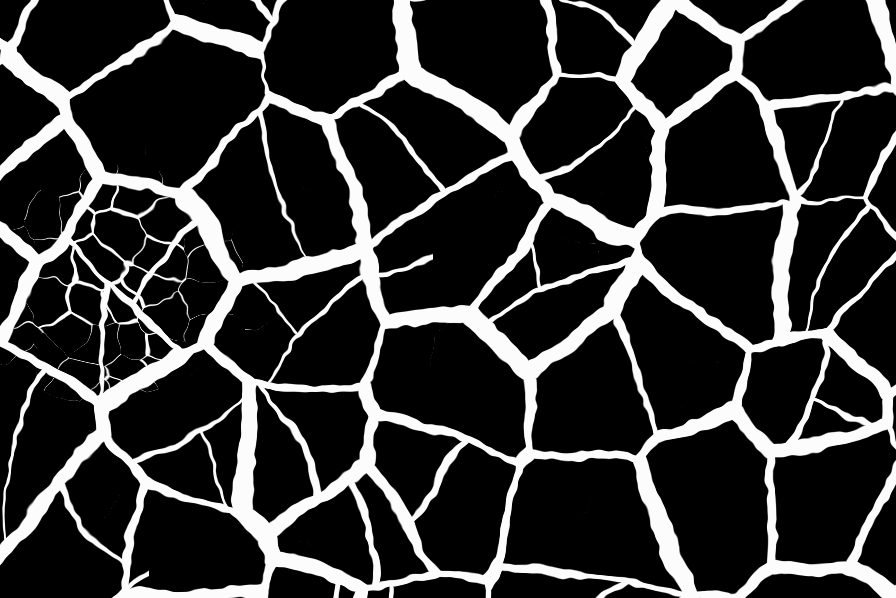
A Shadertoy shader for this texture:

```glsl
const vec3 MUD = vec3(0.0);
const vec3 CRACK = vec3(0.99);
const float PLATE_SCALE = 4.7;   // plates per canvas height
const float SHARD_SCALE = 15.0;  // small shards per canvas height

struct Plate {
    float gap;    // signed distance to the surrounding crack
    vec2 offset;  // from the plate's seed to the point
    vec2 id;
};

float hash(vec2 p) {
    return fract(sin(dot(p, vec2(127.1, 311.7))) * 43758.5453);
}

vec2 hash2(vec2 p) {
    return vec2(hash(p), hash(p + 37.7));
}

float noise(vec2 p) {
    vec2 i = floor(p), f = fract(p);
    f = f * f * (3.0 - 2.0 * f);
    return mix(mix(hash(i), hash(i + vec2(1, 0)), f.x),
               mix(hash(i + vec2(0, 1)), hash(i + vec2(1, 1)), f.x), f.y);
}

vec2 wobble(vec2 p, float frequency, float amount) {
    p *= frequency;
    return amount * (vec2(noise(p + 5.3), noise(p + 71.9)) - 0.5);
}

vec2 seedPoint(vec2 cell, float jitter) {
    return cell + 0.5 + jitter * (hash2(cell) - 0.5);
}

// Voronoi plate whose every edge has its own half width
Plate findPlate(vec2 p, float jitter, float thin, float thick) {
    vec2 base = floor(p), id = base, nearest = vec2(0.0);
    float best = 1e3;
    for (int y = -1; y <= 1; y++)
    for (int x = -1; x <= 1; x++) {
        vec2 cell = base + vec2(x, y);
        vec2 r = seedPoint(cell, jitter) - p;
        if (dot(r, r) < best) {
            best = dot(r, r);
            nearest = r;
            id = cell;
        }
    }
    float gap = 1e3;
    for (int y = -2; y <= 2; y++)
    for (int x = -2; x <= 2; x++) {
        if (x == 0 && y == 0) continue;
        vec2 cell = id + vec2(x, y);
        vec2 r = seedPoint(cell, jitter) - p;
        float edge = dot(0.5 * (nearest + r), normalize(r - nearest));
        float pick = fract(hash(id + 9.1) + hash(cell + 9.1));
        gap = min(gap, edge - mix(thin, thick, pick));
    }
    return Plate(gap, -nearest, id);
}

// Thin crack across a plate, sometimes with a side branch
float splitGap(Plate plate, float chance) {
    if (hash(plate.id + 3.7) > chance) return 1e3;
    float angle = 6.2832 * hash(plate.id + 17.3);
    vec2 normal = vec2(cos(angle), sin(angle));
    float side = dot(plate.offset, normal);
    float along = dot(plate.offset, vec2(-normal.y, normal.x));
    side += 0.25 * along * along;
    float halfWidth = mix(0.012, 0.034, hash(plate.id + 23.9)) - 0.012 * along;
    float gap = abs(side) - halfWidth;
    if (hash(plate.id + 41.3) < 0.4) {
        float branch = abs(along + 0.2 * side) - 0.7 * halfWidth;
        gap = min(gap, max(branch, -side));
    }
    return gap;
}

void mainImage(out vec4 fragColor, in vec2 fragCoord) {
    vec2 p = fragCoord / iResolution.y;
    float soft = 0.75 / iResolution.y;

    // Bent paths with ragged edges
    vec2 q = p + wobble(p, 4.0, 0.05) + wobble(p, 17.0, 0.014)
               + wobble(p, 65.0, 0.006);

    // Wide cracks between plates
    Plate plate = findPlate(q * PLATE_SCALE + 11.0, 0.85, 0.02, 0.075);
    float swell = 0.03 * (noise(p * 9.0) - 0.5);
    float gap = plate.gap - swell;

    // Thin cracks inside plates, more frequent to the left
    float chance = mix(0.75, 0.35, clamp(p.x / 1.5, 0.0, 1.0));
    gap = min(gap, splitGap(plate, chance)) / PLATE_SCALE;

    // Patch of hairline shards at the left
    float patchMask = 1.0 - smoothstep(0.08, 0.3, length(p - vec2(0.2, 0.53)));
    float hairWidth = mix(-0.04, 0.035, patchMask) + 0.04 * (noise(p * 12.0) - 0.5);
    vec2 ragged = q + wobble(p, 45.0, 0.01);
    Plate shard = findPlate(ragged * SHARD_SCALE, 0.9, -0.025, 0.015);
    gap = min(gap, (shard.gap - hairWidth) / SHARD_SCALE);

    float crack = 1.0 - smoothstep(-soft, soft, gap);
    fragColor = vec4(mix(MUD, CRACK, crack), 1.0);
}
```
